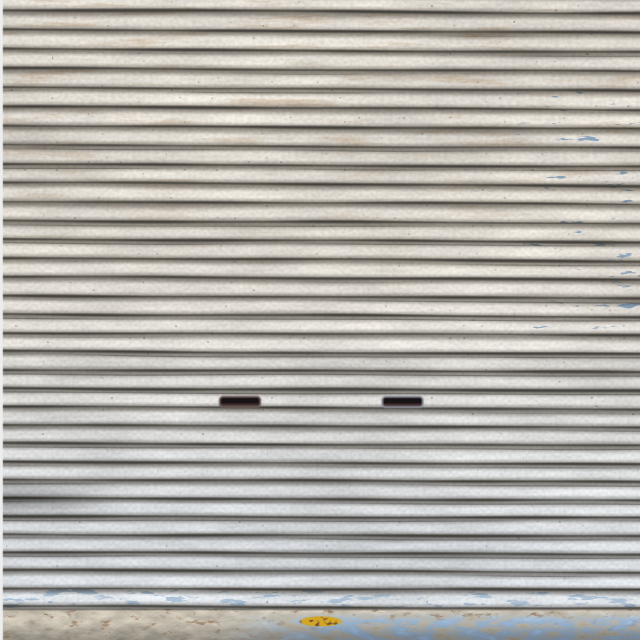
Give the GLSL for this texture, as a three.js fragment shader.

```glsl
// Weathered rolling shutter: thin horizontal slats, two hand slots, a worn bottom rail.
varying vec2 vUv;

const vec3 WARM_PAINT = vec3(0.885, 0.865, 0.83);
const vec3 COOL_PAINT = vec3(0.85, 0.868, 0.885);
const vec3 JOINT_DARK = vec3(0.27, 0.26, 0.24);
const vec3 SHADOW_GREY = vec3(0.46, 0.45, 0.435);
const vec3 BLUE_COAT = vec3(0.43, 0.56, 0.70);
const vec3 PALE_BLUE = vec3(0.71, 0.79, 0.87);
const vec3 TAN_STAIN = vec3(0.72, 0.62, 0.50);
const vec3 RUST = vec3(0.48, 0.32, 0.20);
const vec3 RAIL_PAINT = vec3(0.79, 0.76, 0.70);
const vec3 BADGE_YELLOW = vec3(0.82, 0.65, 0.15);
const float SLAT_COUNT = 32.0;
const float RAIL_TOP = 0.951;

float hash(float n) {
  return fract(sin(n * 127.1) * 43758.5);
}

vec2 gradient(vec2 cell) {
  float angle = 6.2832 * hash(dot(cell, vec2(1.0, 57.3)));
  return vec2(cos(angle), sin(angle));
}

float gradientNoise(vec2 p) {
  vec2 i = floor(p), f = fract(p);
  vec2 u = f * f * f * (f * (f * 6.0 - 15.0) + 10.0);
  vec2 e = vec2(1.0, 0.0);
  float a = dot(gradient(i), f);
  float b = dot(gradient(i + e.xy), f - e.xy);
  float c = dot(gradient(i + e.yx), f - e.yx);
  float d = dot(gradient(i + e.xx), f - e.xx);
  return mix(mix(a, b, u.x), mix(c, d, u.x), u.y);
}

float fbm(vec2 p) {
  float sum = 0.0, amplitude = 0.7;
  for (int i = 0; i < 4; i++) {
    sum += amplitude * gradientNoise(p);
    p = p * 2.03 + 17.7;
    amplitude *= 0.55;
  }
  return sum;
}

float band(float x, float center, float halfWidth, float soft) {
  return 1.0 - smoothstep(halfWidth - soft, halfWidth + soft, abs(x - center));
}

float capsule(vec2 p, vec2 halfSize, float radius) {
  vec2 q = abs(p) - halfSize + radius;
  return length(max(q, 0.0)) + min(max(q.x, q.y), 0.0) - radius;
}

// Slat index plus position within the slat; slats tilt and narrow downward.
float slatCoord(vec2 p) {
  float wobble = 0.0025 * gradientNoise(p * vec2(2.5, 30.0));
  float d = p.y - 0.0156 - p.x * mix(0.0056, 0.003, p.y) + wobble;
  return 32.96 * d + 1.5 * d * d;
}

// Rounded slat face with soft grey shadows, a thin joint and a broken second line.
vec3 shadeSlat(vec3 paint, float f, float row, float x) {
  float drift = gradientNoise(vec2(x * 3.0, row * 3.7));
  float taper = gradientNoise(vec2(x * 5.0, floor(row + f + 0.5) * 5.3 + 0.4));
  float face = smoothstep(0.06, 0.46 + 0.15 * drift, f) * (1.0 - smoothstep(0.68, 1.0, f) * 0.78);
  vec3 col = mix(paint * SHADOW_GREY * 1.28, paint, face);
  float second = band(f, 0.21 + 0.06 * drift, 0.03, 0.05) * smoothstep(-0.2, 0.3, drift + hash(row) - 0.5);
  col = mix(col, JOINT_DARK, second * 0.55);
  float joint = 1.0 - smoothstep(0.0, 0.12 + 0.08 * taper, min(f, 1.0 - f));
  return mix(col, JOINT_DARK, joint * clamp(0.88 + 0.6 * taper, 0.5, 1.0));
}

vec3 shadeRail(vec2 p) {
  float t = (p.y - RAIL_TOP) / (1.0 - RAIL_TOP);
  float grain = fbm(p * vec2(28.0, 75.0));
  float blue = smoothstep(0.3, 0.55, p.x) * smoothstep(0.05, 0.45, t);
  vec3 col = mix(RAIL_PAINT, mix(BLUE_COAT, PALE_BLUE, 0.5), blue * smoothstep(-0.4, 0.25, grain));
  col *= mix(1.0, 0.74, smoothstep(0.35, 1.0, t)) + 0.22 * grain;
  float rust = smoothstep(0.12, 0.55, fbm(p * vec2(40.0, 90.0) + 5.0));
  col = mix(col, RUST, rust * mix(0.65, 0.25, blue) * mix(1.0, 0.5, t));
  return mix(col, JOINT_DARK, 0.7 * (1.0 - smoothstep(0.0, 0.09, t)));
}

vec3 drawSlot(vec3 col, vec2 p, vec3 rim) {
  float d = capsule(p, vec2(0.033, 0.0095), 0.007);
  col = mix(col, rim, 1.0 - smoothstep(-0.002, 0.002, d));
  vec3 hollow = mix(vec3(0.09, 0.07, 0.08), vec3(0.30, 0.23, 0.22), smoothstep(0.0, 0.006, p.y));
  return mix(col, hollow, 1.0 - smoothstep(-0.005, -0.001, d));
}

void main() {
  vec2 p = vec2(vUv.x, 1.0 - vUv.y);
  float k = slatCoord(p), row = floor(k);

  // Paint, stains and soft flecks
  vec3 paint = mix(WARM_PAINT, COOL_PAINT, smoothstep(0.35, 0.95, p.y));
  paint *= 0.97 + 0.06 * hash(row + 3.0) + 0.1 * fbm(p * vec2(9.0, 50.0)) + 0.1 * gradientNoise(p * 3.0);
  float stain = smoothstep(0.05, 0.55, fbm(p * vec2(6.0, 52.0) + 3.0));
  paint = mix(paint, TAN_STAIN, stain * 0.55 * (1.0 - smoothstep(0.05, 0.55, p.y)));
  paint *= 1.0 + 0.07 * gradientNoise(p * vec2(150.0, 190.0));
  paint *= 1.0 - 0.25 * smoothstep(0.42, 0.65, gradientNoise(p * vec2(140.0, 160.0) + 7.0));

  // Blue undercoat, exposed along the right side and near the bottom
  float right = smoothstep(0.55, 1.0, p.x) * band(p.y, 0.33, 0.22, 0.06);
  float bottom = smoothstep(SLAT_COUNT - 1.3, SLAT_COUNT - 0.8, k);
  float chip = smoothstep(0.0, 0.2, fbm(p * vec2(18.0, 85.0) + 31.0) - 0.6 + 0.38 * right + 0.5 * bottom);
  paint = mix(paint, mix(BLUE_COAT, PALE_BLUE, bottom * 0.65), chip * 0.75);

  vec3 col = shadeSlat(paint, fract(k), row, p.x);
  col *= 1.0 - 0.3 * band(p.y, 0.78, 0.02, 0.02) * (1.0 - smoothstep(0.0, 0.25, p.x));
  col = mix(col, shadeRail(p), smoothstep(-0.001, 0.001, p.y - RAIL_TOP));

  // Hand slots, plain oval badge and pale left edge
  for (int i = 0; i < 2; i++) {
    float side = float(i);
    vec3 rim = mix(vec3(0.42, 0.36, 0.35), vec3(0.52, 0.53, 0.57), side);
    col = drawSlot(col, p - vec2(0.375 + 0.254 * side, 0.628), rim);
  }
  float badge = length((p - vec2(0.501, 0.971)) / vec2(0.033, 0.008));
  vec3 badgeColor = mix(BADGE_YELLOW, RUST, smoothstep(0.0, 0.4, gradientNoise(p * vec2(110.0, 170.0))));
  col = mix(col, badgeColor, 1.0 - smoothstep(0.85, 1.1, badge));
  col = mix(vec3(0.93), col, smoothstep(0.003, 0.006, p.x));
  gl_FragColor = vec4(clamp(col, 0.0, 1.0), 1.0);
}
```
